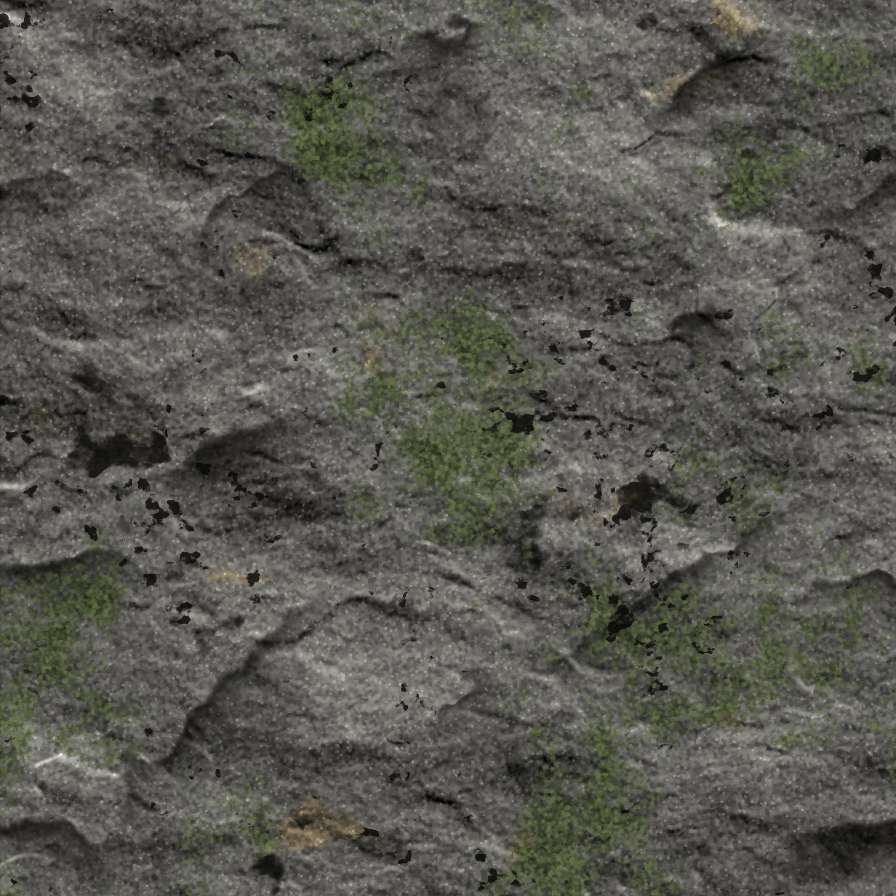
A WebGL 2 fragment shader for this texture:

```glsl
#version 300 es
precision highp float;
uniform vec2 u_resolution;
out vec4 fragColor;

vec3 hash3(vec2 p) {
  vec3 q = fract(p.xyx * vec3(.1031, .1030, .0973));
  q += dot(q, q.yxz + 33.33);
  return fract((q.xxy + q.yzz) * q.zyx);
}

// Cellular noise: x = smoothly blended cell value, y = nearest distance, z = nearest cell value
vec3 cells(vec2 p) {
  vec2 base = floor(p), f = p - base;
  float sum = .0005, weights = .001, nearest = 4.0, id = 0.0;
  for (int j = -1; j <= 1; j++) {
    for (int i = -1; i <= 1; i++) {
      vec2 cell = vec2(i, j);
      vec3 rnd = hash3(base + cell);
      vec2 toPoint = cell + rnd.xy - f;
      float d2 = dot(toPoint, toPoint);
      float w = max(1.0 - d2, 0.0);
      w *= w * w;
      sum += w * rnd.z;
      weights += w;
      if (d2 < nearest) { nearest = d2; id = rnd.z; }
    }
  }
  return vec3(sum / weights, sqrt(nearest), id);
}

// Octaves of blended cells, normalised to 0..1
float rough(vec2 p, int octaves) {
  float sum = 0.0, total = 0.0, amp = .5;
  for (int i = 0; i < octaves; i++) {
    sum += amp * cells(p).x;
    total += amp;
    p = mat2(1.6, 1.2, -1.2, 1.6) * p + 7.3;
    amp *= .5;
  }
  return sum / total;
}

float rockHeight(vec2 p) {
  return rough(p * vec2(5.0, 7.0) + 3.1, 7);
}

// Overhanging ledges: x = tight shadow, y = wide shadow, z = lit lip
vec3 ledges(vec2 p) {
  float wobble = (rough(p * 8.0 + 41.0, 5) - .5) * .1;
  vec3 result = vec3(0.0);
  for (int i = 0; i < 11; i++) {
    float n = float(i);
    vec3 rnd = hash3(vec2(n * 3.7 + 2.0, 19.0));
    vec2 q = fract(p - fract(n * vec2(.7549, .5698) + .23) + .5) - .5;
    float angle = (rnd.x - .45) * 1.5;
    q = mat2(cos(angle), -sin(angle), sin(angle), cos(angle)) * q;
    float span = mix(.06, .26, rnd.y * rnd.y);
    float taper = 1.0 - smoothstep(.2, 1.0, abs(q.x) / span);
    float below = -(q.y + wobble + .7 * q.x * q.x);
    float under = smoothstep(-.006, .007, below) * taper;
    float drop = max(below, 0.0);
    result.x = max(result.x, under * exp(-drop / (.005 + .016 * taper * rnd.z)));
    result.y = max(result.y, under * exp(-drop / .06));
    result.z = max(result.z, (1.0 - under) * taper * exp(-abs(below) / .016));
  }
  return result;
}

void main() {
  vec2 p = gl_FragCoord.xy / u_resolution.y;
  vec2 warped = p + .035 * (vec2(rough(p * 6.0, 3), rough(p * 6.0 + 57.0, 3)) - .5);

  // Stone lit from above
  float height = rockHeight(warped);
  float relief = height - rockHeight(warped + vec2(.002, .005));
  float broad = rough(warped * vec2(4.0, 6.0) + 23.0, 6);
  float tone = .335 + .25 * (broad - .5) + .14 * (height - .5) + 3.2 * relief;

  // Mineral grain and pale flecks
  float grain = cells(p * 270.0).x;
  vec3 fleck = cells(p * 180.0 + 11.0);
  tone += .17 * (grain - .5);
  tone += .14 * (1.0 - smoothstep(.15, .42, fleck.y)) * smoothstep(.74, .95, fleck.z);
  vec3 color = tone * vec3(1.01, 1.0, .96);

  // Sparse ochre stains
  float stain = smoothstep(.74, .88, rough(warped * vec2(9.0, 12.0) + 88.0, 5));
  color = mix(color, color * vec3(1.25, 1.13, .9), stain);

  // Ledges
  vec3 ledge = ledges(warped);
  color += .04 * ledge.z;
  color *= 1.0 - .3 * ledge.y;
  color *= 1.0 - .8 * ledge.x;

  // Moss: ragged patches broken into bright and dark tufts
  float patches = rough(warped * vec2(5.2, 5.0) + 131.0, 5);
  float ragged = rough(p * 32.0 + 9.0, 3);
  vec3 tuft = cells(p * 190.0 + 5.0);
  float moss = smoothstep(.6, .8, patches + .28 * (ragged - .5) + .16 * (tuft.z - .5));
  float leaf = clamp(.65 * tuft.z + .7 * grain - .35 * tuft.y, 0.0, 1.0);
  vec3 mossColor = mix(vec3(.12, .15, .07), vec3(.36, .42, .25), leaf);
  color = mix(color, mossColor * (1.0 - .6 * ledge.x), .85 * moss);

  // Ragged hollows and clusters of small pits
  float hollow = 1.0 - smoothstep(.13, .27, rough(warped * vec2(15.0, 19.0) + 67.0, 5));
  float cluster = rough(p * 6.0 + 151.0, 3);
  float limit = .17 + .45 * (cluster - .5);
  float pit = 1.0 - smoothstep(limit - .05, limit + .05, rough(warped * vec2(54.0, 62.0), 4));
  color *= 1.0 - .8 * max(hollow, pit);

  fragColor = vec4(clamp(color + vec3(.022, .02, .018), 0.0, 1.0), 1.0);
}
```
